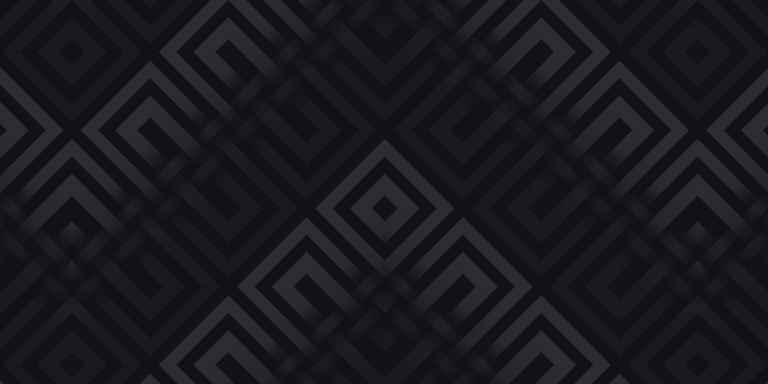
A WebGL 2 fragment shader for this pattern:

```glsl
#version 300 es
precision highp float;

uniform vec2 u_resolution;
out vec4 fragColor;

// Soft stripe of given centre and half width
float stripe(float x, float centre, float halfWidth, float blur) {
    return smoothstep(-blur, blur, halfWidth - abs(x - centre));
}

void main() {
    // Units of half a diamond; mirrored columns repeat every 8 units
    vec2 p = gl_FragCoord.xy / u_resolution.x * 9.82;
    float height = u_resolution.y / u_resolution.x * 9.82;
    float x = 4.0 - abs(mod(p.x - 4.92 + 4.0, 8.0) - 4.0);
    float y = height - p.y - 0.665;
    float blur = 9.82 / u_resolution.x;

    // Diagonal coordinates: a lit and a dim diamond meet at along = 0
    float along = mod(x + y - 1.0, 4.0) - 2.0;
    float across = mod(x - y + 1.0, 2.0) - 1.0;
    float side = along < 0.0 ? -1.0 : 1.0;

    // Nested hooks, open toward the joint
    float ring = max(abs(along) - 1.0, abs(across));
    float band = max(stripe(ring, 0.305, 0.14, blur),
                     stripe(ring, 0.778, 0.112, blur));

    // Two crossbars run through each joint
    float bar = stripe(abs(along), 0.222, 0.112, blur);

    // Alternate strands pass over and under, fading where they dive
    float strand = floor(across * 2.0 + 2.0);
    float underSide = mod(strand, 2.0) < 0.5 ? 1.0 : -1.0;
    float bandGap = abs(along - underSide * 0.222) - 0.112;
    float bandLight = mix(0.12, 1.0, smoothstep(0.0, 0.5, bandGap));
    float w = across * side;
    float barGap = min(abs(w + 0.305), min(abs(w - 0.778), abs(w + 1.222))) - 0.125;
    float barLight = mix(0.1, 0.75, smoothstep(0.0, 0.35, barGap));

    // Charcoal tones from the lit edge to the dim edge
    vec3 ground = vec3(0.071, 0.067, 0.088);
    vec3 lit = vec3(0.177, 0.173, 0.194);
    vec3 dim = vec3(0.107, 0.103, 0.124);
    vec3 tone = mix(lit, dim, smoothstep(-1.5, 1.0, along));
    tone *= 1.0 - 0.04 * along * side * step(0.0, along);
    vec3 bandColor = mix(ground, tone, bandLight);
    vec3 barColor = mix(ground, tone, barLight);

    // Weave the strands
    vec3 bandOver = mix(mix(ground, barColor, bar), bandColor, band);
    vec3 barOver = mix(mix(ground, bandColor, band), barColor, bar);
    vec3 color = side == underSide ? barOver : bandOver;

    fragColor = vec4(color, 1.0);
}
```
